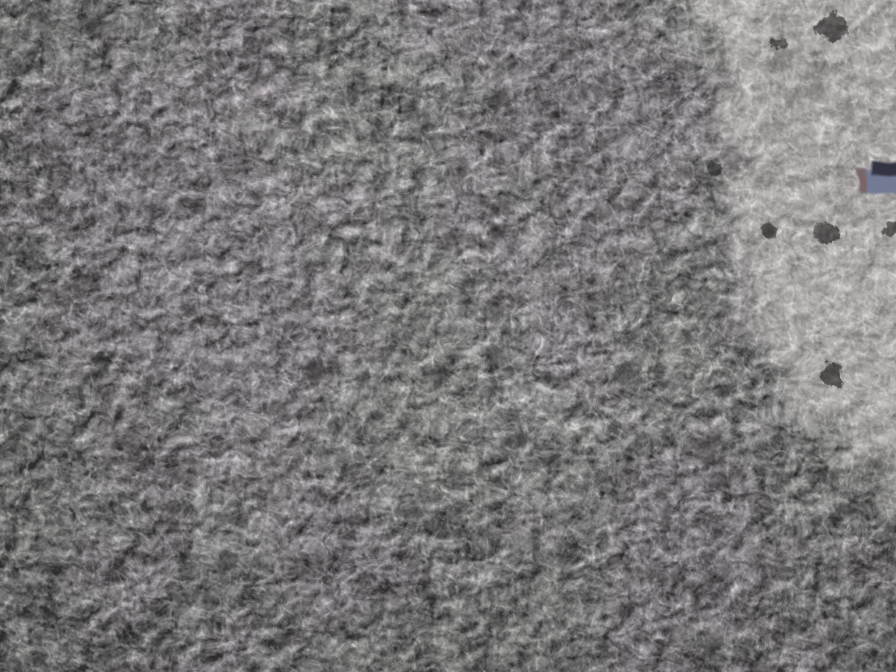
Give the GLSL for this texture, as a WebGL 2 fragment shader.

```glsl
#version 300 es
precision highp float;

uniform vec2 u_resolution;
out vec4 outColor;

float hash(vec2 p) {
  return fract(sin(dot(p, vec2(127.1, 311.7))) * 43758.5453);
}

float valueNoise(vec2 p) {
  vec2 cell = floor(p);
  vec2 f = fract(p);
  f = f * f * (3.0 - 2.0 * f);
  float low = mix(hash(cell), hash(cell + vec2(1.0, 0.0)), f.x);
  float high = mix(hash(cell + vec2(0.0, 1.0)), hash(cell + 1.0), f.x);
  return mix(low, high, f.y);
}

mat2 rotation(float angle) {
  float c = cos(angle), s = sin(angle);
  return mat2(c, s, -s, c);
}

float fbm(vec2 p) {
  float sum = 0.0, weight = 0.5;
  for (int i = 0; i < 4; i++) {
    sum += weight * valueNoise(p);
    p = rotation(0.6) * p * 2.03 + 17.3;
    weight *= 0.58;
  }
  return sum;
}

float boxDistance(vec2 p, vec2 halfSize) {
  vec2 d = abs(p) - halfSize;
  return length(max(d, 0.0)) + min(max(d.x, d.y), 0.0);
}

float coverage(float distance, float softness) {
  return 1.0 - smoothstep(-softness, softness, distance);
}

// Brightness of one layer of short bent blades, one per grid cell
float bladeLayer(vec2 p, float cellSize, float seed, float softness) {
  vec2 q = rotation(seed * 1.7) * p / cellSize + seed * 7.31;
  vec2 home = floor(q);
  float sum = 0.0;
  for (int y = -1; y <= 1; y++) {
    for (int x = -1; x <= 1; x++) {
      vec2 id = home + vec2(x, y);
      vec2 center = id + vec2(hash(id + seed), hash(id + seed + 41.7));
      float angle = 6.2832 * hash(id + seed + 83.1);
      float halfLength = mix(0.2, 0.6, hash(id + seed + 19.9));
      vec2 local = rotation(angle) * (q - center);
      local.y += (hash(id + 5.7) - 0.5) * 1.2 * local.x * local.x;
      float along = max(abs(local.x) - halfLength, 0.0);
      float d = length(vec2(along, local.y)) * cellSize - 0.0015;
      sum += coverage(d, softness) * (hash(id + seed + 61.3) - 0.42);
    }
  }
  return sum;
}

// Scattered ragged pits: x is the depth mask, y is the shaded rim
vec2 pits(vec2 p, float density, float softness) {
  vec2 q = p / 0.1;
  vec2 id = floor(q);
  vec2 jitter = vec2(hash(id + 3.1), hash(id + 9.4)) - 0.5;
  vec2 local = rotation(6.28 * hash(id + 2.2)) * (fract(q) - 0.5 - jitter * 0.4);
  local.y *= 1.2;
  float wobble = (fbm(p * 75.0) - 0.5) * 0.26;
  float radius = mix(0.12, 0.23, hash(id + 7.7));
  float d = (length(local) - radius + wobble) * 0.1;
  float present = step(hash(id + 12.6), density);
  return present * vec2(coverage(d, softness), coverage(d - 0.003, 0.008));
}

void main() {
  vec2 p = gl_FragCoord.xy / u_resolution.y;
  float pixel = 1.0 / u_resolution.y;

  // Pale dry ground along the right side
  float border = 1.04 + 0.1 * (1.0 - p.y) + 1.1 * pow(max(0.6 - p.y, 0.0), 1.5);
  border += (fbm(p * 16.0) - 0.5) * 0.15;
  float dry = smoothstep(-0.04, 0.05, p.x - border);

  // Small tufts with shaded hollows, lit from the upper left
  vec2 warp = vec2(valueNoise(p * 40.0), valueNoise(p * 40.0 + 31.0)) - 0.5;
  vec2 tuftPoint = p * vec2(50.0, 58.0) + warp * 0.7;
  float tuft = fbm(tuftPoint);
  float relief = tuft - fbm(tuftPoint + vec2(-0.25, 0.38));
  float grain = (tuft - 0.55) * 0.36 + relief * 0.36;
  grain += (valueNoise(p * 190.0) - 0.5) * 0.1;

  // Deeper shadows where hollows gather
  float hollow = smoothstep(0.6, 0.85, valueNoise(p * vec2(32.0, 42.0) + warp + 9.0));
  grain -= hollow * 0.055;

  // Broad light falloff and patchy wear
  float falloff = smoothstep(1.05, 0.1, length((p - vec2(0.72, 0.7)) * vec2(1.0, 1.1)));
  float patches = fbm(p * 5.0) - 0.53;
  float tone = mix(0.415 + 0.085 * falloff, 0.655, dry);
  tone += patches * 0.07 + grain * mix(1.0, 0.6, dry);

  float blades = 0.0;
  for (int i = 0; i < 6; i++) {
    float seed = float(i) + 1.0;
    blades += bladeLayer(p, 0.0125 + 0.0014 * seed, seed, pixel * 0.8 + 0.0008);
  }
  tone += blades * mix(0.165, 0.13, dry);

  // Pits are frequent and clear on dry ground, rare and ragged in grass
  vec2 pit = pits(p, mix(0.1, 0.48, dry), mix(0.007, 0.003, dry));
  tone -= pit.y * 0.045;
  tone = mix(tone, 0.29 + grain * 0.4, pit.x * mix(0.6, 0.9, dry));
  tone = clamp(tone, 0.18, 0.84);

  // Faint mauve and green drift in the grass, near neutral dry ground
  float hue = smoothstep(0.3, 0.7, fbm(p * 6.0 + 50.0));
  vec3 grassTint = mix(vec3(0.99, 1.0, 0.985), vec3(1.015, 0.985, 1.01), hue);
  vec3 color = tone * mix(grassTint, vec3(1.012, 0.995, 0.988), dry);

  // Small blue block with a dark top and a rusty end
  vec2 block = p - vec2(1.312, 0.73) + warp * 0.008;
  float edge = pixel + 0.002;
  color = mix(color, vec3(0.45, 0.48, 0.58), coverage(boxDistance(block, vec2(0.03, 0.016)), edge));
  color = mix(color, vec3(0.2, 0.2, 0.26), coverage(boxDistance(block - vec2(0.012, 0.02), vec2(0.025, 0.01)), edge));
  color = mix(color, vec3(0.47, 0.4, 0.41), coverage(boxDistance(block + vec2(0.029, 0.0), vec2(0.007, 0.016)), edge));

  outColor = vec4(color, 1.0);
}
```
